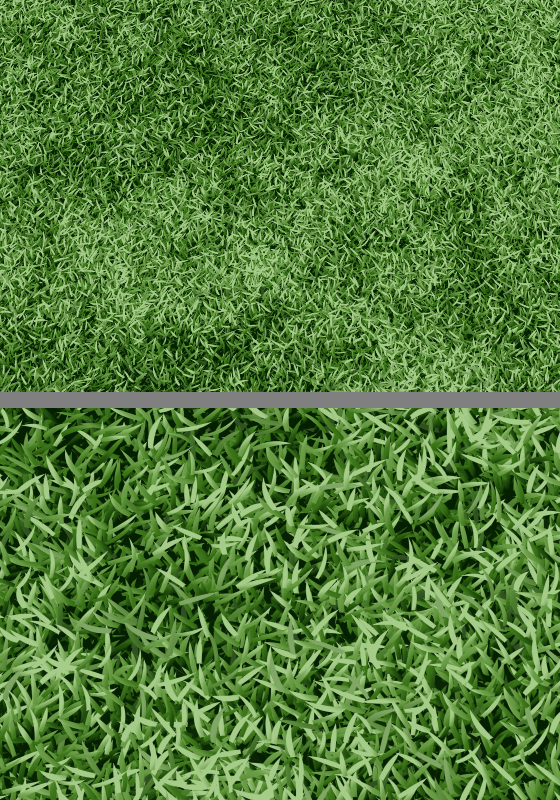
Top, the full canvas; bottom, a detail of the centre.
Write a Shadertoy shader that draws this texture.

```glsl
const vec3 SOIL_SHADE = vec3(0.02, 0.12, 0.005);
const vec3 DEEP_GREEN = vec3(0.12, 0.30, 0.045);
const vec3 LEAF_GREEN = vec3(0.23, 0.45, 0.09);
const vec3 SUNLIT_GREEN = vec3(0.41, 0.61, 0.27);
const vec3 PALE_TIP = vec3(0.65, 0.80, 0.54);
const vec3 DULL_GREEN = vec3(0.35, 0.51, 0.25);

const int LAYERS = 12;
const float CELL = 0.022;          // grid spacing, in canvas heights
const float BLADE_LENGTH = 0.037;
const float BLADE_WIDTH = 0.0030;  // half width at the widest point
const float LAYER_GAP = 0.75;      // share of a layer left uncovered

float hash(vec2 p) {
    return fract(sin(dot(p, vec2(127.1, 311.7))) * 43758.5453);
}

vec2 hash2(vec2 p) {
    return vec2(hash(p), hash(p + vec2(37.3, 17.9)));
}

float valueNoise(vec2 p) {
    vec2 cell = floor(p);
    vec2 f = fract(p);
    f = f * f * (3.0 - 2.0 * f);
    float low = mix(hash(cell), hash(cell + vec2(1.0, 0.0)), f.x);
    float high = mix(hash(cell + vec2(0.0, 1.0)), hash(cell + vec2(1.0)), f.x);
    return mix(low, high, f.y);
}

// Noise centred on zero, spanning the given amount
float patches(vec2 p, float frequency, float amount) {
    return amount * (valueNoise(p * frequency + frequency) - 0.5);
}

// Light level 0..1 to grass colour
vec3 grassRamp(float light) {
    vec3 color = mix(SOIL_SHADE, DEEP_GREEN, smoothstep(0.0, 0.20, light));
    color = mix(color, LEAF_GREEN, smoothstep(0.18, 0.42, light));
    color = mix(color, SUNLIT_GREEN, smoothstep(0.41, 0.72, light));
    return mix(color, PALE_TIP, smoothstep(0.72, 1.0, light));
}

// Curved tapering blade: x = coverage, y = position from root to tip, z = side
vec3 blade(vec2 p, float angle, float len, float halfWidth, float bend, float soft) {
    vec2 dir = vec2(cos(angle), sin(angle));
    float along = dot(p, dir) / len + 0.5;
    float across = dot(p, vec2(-dir.y, dir.x));
    across += bend * len * (along - 0.5) * (along - 0.5);
    float t = clamp(along, 0.0, 1.0);
    float w = halfWidth * (1.0 - t * t) * (0.65 + 0.7 * t);
    float ends = max(-along, along - 1.0) * len;
    float edge = max(abs(across) - w, ends);
    float cover = 1.0 - smoothstep(-soft, soft, edge);
    return vec3(cover, t, clamp(across / halfWidth, -1.0, 1.0));
}

// Paints one scattered layer of blades over the colour below
vec3 paintLayer(vec3 color, vec2 p, float layer, float height, float patchLight, float soft) {
    vec2 grid = p / CELL + hash2(vec2(layer, 5.7)) * 40.0;
    vec2 home = floor(grid);
    for (int y = -1; y <= 1; y++) {
        for (int x = -1; x <= 1; x++) {
            vec2 id = home + vec2(x, y);
            vec2 seed = id + layer * vec2(19.7, 7.3);
            vec2 shape = hash2(seed + 3.1);
            vec2 tone = hash2(seed + 61.7);
            vec2 offset = (grid - id - hash2(seed)) * CELL;

            // Neighbouring blades share a lean
            float lean = valueNoise(id * 0.22 + layer * 3.0) - 0.5;
            float angle = 1.5 + 1.4 * lean + 2.6 * (shape.x - 0.5);
            float len = BLADE_LENGTH * mix(0.6, 1.0, shape.y);
            float halfWidth = BLADE_WIDTH * mix(0.75, 1.2, tone.y);
            vec3 b = blade(offset, angle, len, halfWidth, 0.9 * (tone.y - 0.5), soft);

            float light = 0.53 + 1.75 * (mix(height, tone.x, 0.5) - 0.48);
            light += 0.42 * (b.y - 0.5) + 0.10 * b.z + patchLight;
            vec3 leaf = grassRamp(light);
            leaf = mix(leaf, DULL_GREEN, 0.5 * step(0.9, shape.y));
            color = mix(color, leaf, b.x);
        }
    }
    return color;
}

void mainImage(out vec4 fragColor, in vec2 fragCoord) {
    vec2 p = fragCoord / iResolution.y;
    float soft = max(0.55 / iResolution.y, 0.0006);

    // Blades shrink a little towards the far edge
    float shrink = 0.92 + 0.2 * p.y;
    vec2 ground = (p - vec2(0.7, 0.0)) * shrink + 3.0;

    // Broad worn and lush patches, down to single tufts
    float patchLight = patches(ground, 3.5, 0.34);
    patchLight += patches(ground, 10.0, 0.36);
    patchLight += patches(ground, 24.0, 0.30);

    vec3 color = grassRamp(0.03 + 0.2 * patchLight);
    for (int i = 0; i < LAYERS; i++) {
        float height = pow(LAYER_GAP, float(LAYERS - 1 - i));
        color = paintLayer(color, ground, float(i), height, patchLight, soft * shrink);
    }
    fragColor = vec4(color, 1.0);
}
```
